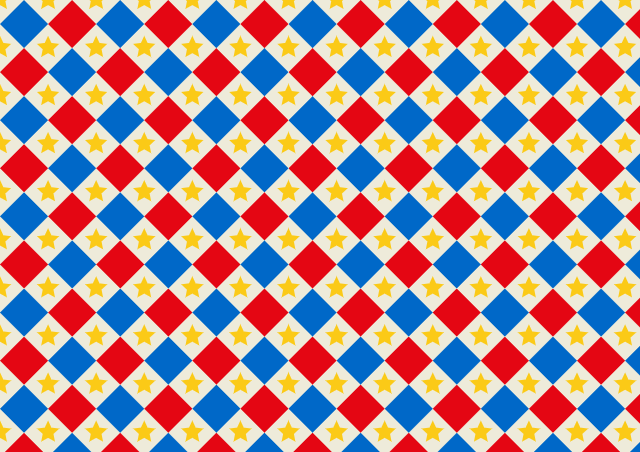
This pattern is drawn by a Shadertoy shader. Its source:

```glsl
const float PI = 3.14159265;
const float CELLS_ACROSS = 13.31;

const vec3 CREAM = vec3(0.932, 0.922, 0.855);
const vec3 RED = vec3(0.894, 0.024, 0.075);
const vec3 BLUE = vec3(0.0, 0.408, 0.784);
const vec3 YELLOW = vec3(0.984, 0.792, 0.09);

// Signed distance to a diamond with the given half diagonal
float diamondDistance(vec2 p, float halfDiagonal) {
    return (abs(p.x) + abs(p.y) - halfDiagonal) * sqrt(0.5);
}

// Signed distance to the edge lines of an upright five-pointed star
float starDistance(vec2 p, float outerRadius, float innerRadius) {
    float sector = 2.0 * PI / 5.0;
    float angle = abs(mod(atan(p.x, p.y) + 0.5 * sector, sector) - 0.5 * sector);
    vec2 folded = length(p) * vec2(cos(angle), sin(angle));
    vec2 tip = vec2(outerRadius, 0.0);
    vec2 notch = innerRadius * vec2(cos(0.5 * sector), sin(0.5 * sector));
    vec2 edge = notch - tip;
    return dot(folded - tip, normalize(vec2(edge.y, -edge.x)));
}

// Antialiased coverage across one pixel
float coverage(float dist, float pixel) {
    return clamp(0.5 - dist / pixel, 0.0, 1.0);
}

void mainImage(out vec4 fragColor, in vec2 fragCoord) {
    // Square cells, anchored at the upper left corner
    float pixel = CELLS_ACROSS / iResolution.x;
    vec2 grid = (fragCoord - vec2(0.0, iResolution.y)) * pixel;
    vec2 cell = floor(grid);

    // Alternating red and blue diamonds touching at their corners
    float parity = mod(cell.x + cell.y, 2.0);
    vec3 diamondColor = mix(RED, BLUE, parity);
    float diamond = diamondDistance(fract(grid) - 0.5, 0.5);
    vec3 color = mix(CREAM, diamondColor, coverage(diamond, pixel));

    // Stars in the cream gaps at the cell corners
    vec2 starPoint = fract(grid + 0.5) - 0.5 - vec2(0.0, 0.012);
    float star = starDistance(starPoint, 0.243, 0.118);
    color = mix(color, YELLOW, coverage(star, pixel));

    fragColor = vec4(color, 1.0);
}
```
